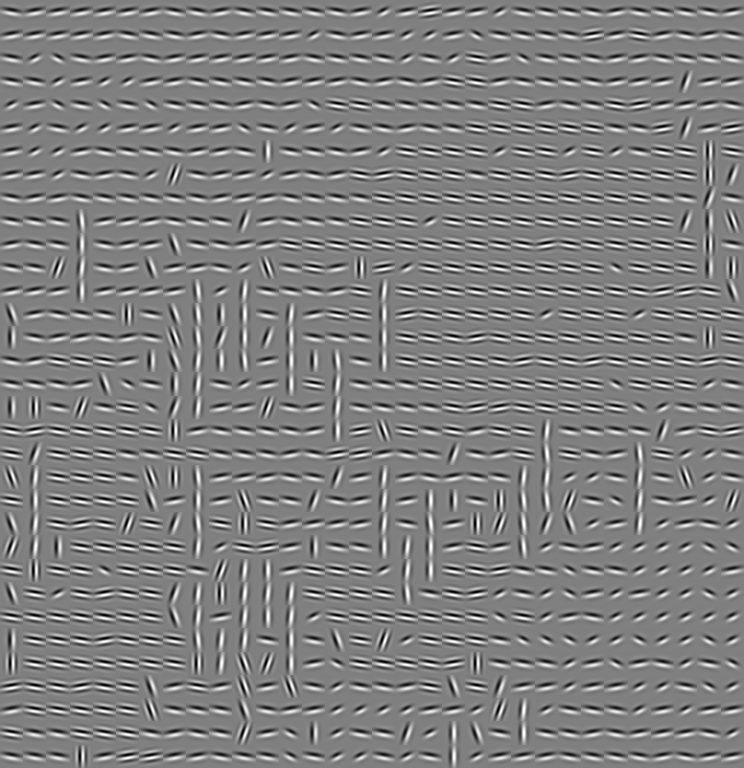
A WebGL 1 fragment shader for this pattern:

```glsl
precision highp float;
uniform vec2 u_resolution;

float hash(vec2 p) {
  return fract(sin(dot(p, vec2(127.1, 311.7))) * 4375.85);
}

// Soft elliptical region, measured in cells
float region(vec2 cell, vec2 center, vec2 radius) {
  vec2 d = (cell - center) / radius;
  return exp(-dot(d, d));
}

// Likelihood that a patch stands upright
float uprightChance(vec2 c) {
  float chance = 0.03 * step(4.5, c.y);
  chance += 0.75 * region(c, vec2(8.0, 14.5), vec2(5.5, 4.0));
  chance += 0.75 * region(c, vec2(30.5, 8.0), vec2(2.0, 4.0));
  chance += 0.65 * region(c, vec2(9.0, 26.0), vec2(3.0, 5.0));
  chance += 0.50 * region(c, vec2(17.0, 21.5), vec2(4.0, 3.0));
  chance += 0.35 * region(c, vec2(25.0, 20.0), vec2(4.0, 5.0));
  chance += 0.55 * region(c, vec2(0.0, 22.0), vec2(2.0, 5.0));
  chance += 0.35 * region(c, vec2(19.0, 30.5), vec2(4.0, 2.0));
  return chance;
}

// Fields of dense, finely striped patches
float denseField(vec2 c) {
  float field = region(c, vec2(23.0, 11.0), vec2(11.0, 9.0));
  field = max(field, region(c, vec2(3.0, 25.0), vec2(7.0, 9.0)));
  return max(field, 0.9 * region(c, vec2(16.0, 26.0), vec2(7.0, 4.0)));
}

// Fields of short, slanted patches
float shortField(vec2 c) {
  float field = 0.95 * region(c, vec2(30.0, 25.0), vec2(7.0, 6.0));
  field = max(field, 0.45 * region(c, vec2(1.0, 4.0), vec2(6.0, 4.0)));
  field = max(field, 0.6 * region(c, vec2(18.0, 1.0), vec2(4.0, 1.2)));
  return max(field, 0.65 * region(c, vec2(17.0, 30.5), vec2(5.0, 2.0)));
}

// Windowed wave: dark on the upper side, light on the lower
float gabor(vec2 p, float angle, vec2 spread, float wavelength, float phase) {
  float c = cos(angle), s = sin(angle);
  vec2 q = vec2(c * p.x + s * p.y, c * p.y - s * p.x);
  vec2 e = q / spread;
  return -exp(-0.5 * dot(e, e)) * sin(6.2832 * q.y / wavelength + phase);
}

void main() {
  vec2 grid = gl_FragCoord.xy / u_resolution * vec2(32.0, 33.0);
  vec2 local = fract(grid) - 0.5;
  vec2 cell = floor(grid);
  cell.y = 32.0 - cell.y;

  float pick = hash(cell + 3.0);
  float ripple = sin(cell.x * 0.45 + cell.y * 2.1) + sin(cell.x * 0.83 - cell.y * 0.9);
  float rowDrift = 0.12 * ripple + 0.3 * (pick - 0.5);

  // Long, nearly level patches
  float lean = ripple + 2.4 * (hash(cell + 17.0) - 0.5);
  float angle = lean > 0.0 ? 0.17 : -0.17;
  vec2 spread = vec2(0.27, 0.13);
  float wavelength = 0.41;
  float phase = 0.0;

  // Dense patches
  if (denseField(cell) + rowDrift > 0.5) {
    angle = pick < 0.92 ? -0.16 : 0.16;
    spread = vec2(0.28, 0.17);
    wavelength = 0.29;
  }

  // Short patches
  float shortness = max(shortField(cell), 0.06);
  if (hash(cell + 41.0) < shortness) {
    angle = pick < 0.75 ? 0.45 : -0.45;
    spread = vec2(0.17, 0.12);
    wavelength = 0.4;
  }

  // Upright patches, linked down a column or standing alone
  vec2 link = vec2(cell.x, floor((cell.y + 4.0 * hash(vec2(cell.x, 5.0))) / 4.0));
  bool linked = hash(link + 9.0) < 0.4;
  float draw = linked ? hash(link + 61.0) : hash(cell + 61.0);
  if (draw < uprightChance(cell)) {
    float tilt = floor(3.0 * hash(cell + 23.0)) - 1.0;
    bool fine = !linked && pick < 0.5;
    angle = 1.5708 - tilt * (linked ? 0.1 : 0.34);
    spread = vec2(0.27, fine ? 0.165 : 0.13);
    wavelength = fine ? 0.29 : 0.41;
    phase = linked ? -0.9 : 0.0;
  }

  float shade = 0.5 + 0.57 * gabor(local, angle, spread, wavelength, phase);
  gl_FragColor = vec4(vec3(clamp(shade, 0.0, 1.0)), 1.0);
}
```
